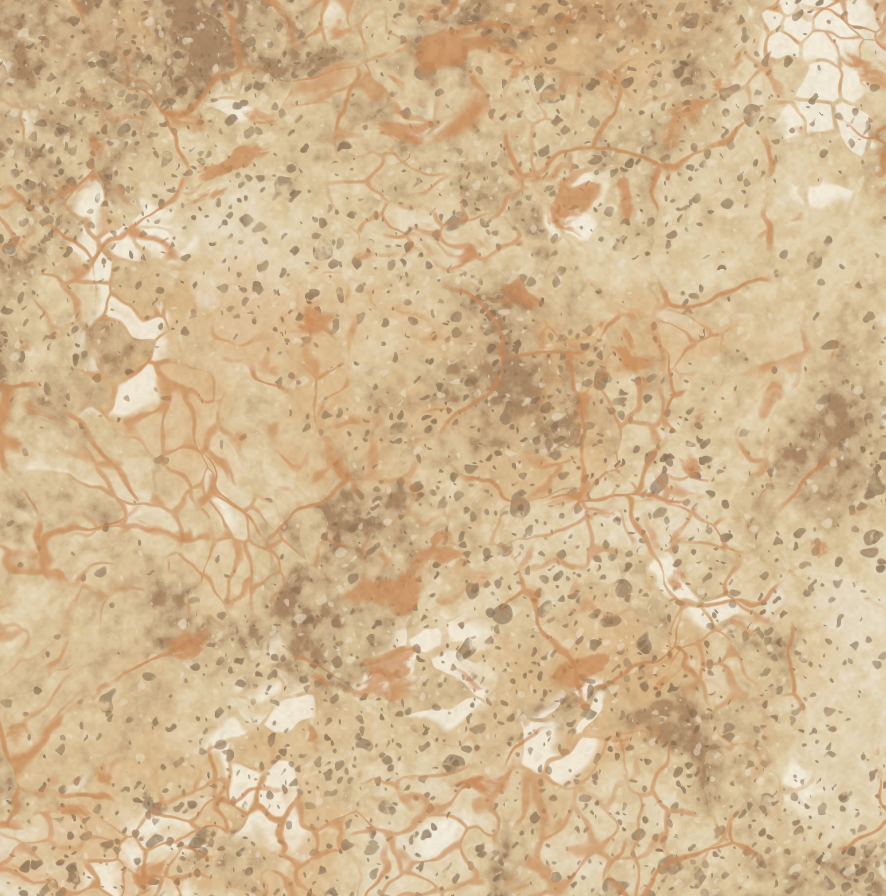
This texture is drawn by a WebGL 1 fragment shader. Its source:

```glsl
precision highp float;
// Warm beige brecciated marble with pores, rusty veins and chalky chips.
uniform vec2 u_resolution;

const vec3 BROWN = vec3(0.66, 0.53, 0.40);
const vec3 TAN   = vec3(0.79, 0.69, 0.54);
const vec3 SAND  = vec3(0.85, 0.76, 0.60);
const vec3 CREAM = vec3(0.88, 0.81, 0.67);
const vec3 PALE  = vec3(0.90, 0.85, 0.75);
const vec3 RUST  = vec3(0.78, 0.54, 0.35);
const vec3 OCHRE = vec3(0.84, 0.67, 0.47);
const vec3 PORE  = vec3(0.53, 0.43, 0.33);
const vec3 CHALK = vec3(0.96, 0.94, 0.88);
const float CLOUD_SCALE = 3.2;
const float STONE_SCALE = 7.0;
const float CHIP_SCALE = 22.0;
const float PORE_SCALE = 75.0;
const float VEIN_WIDTH = 0.0022;

float hash(vec2 p) {
  vec3 q = fract(vec3(p.xyx) * 0.1031);
  q += dot(q, q.yzx + 33.33);
  return fract((q.x + q.y) * q.z);
}

vec2 hash2(vec2 p) {
  return vec2(hash(p), hash(p + 57.3));
}

float noise(vec2 p) {
  vec2 i = floor(p), f = fract(p);
  f = f * f * (3.0 - 2.0 * f);
  return mix(mix(hash(i), hash(i + vec2(1, 0)), f.x),
             mix(hash(i + vec2(0, 1)), hash(i + vec2(1, 1)), f.x), f.y);
}

float fbm(vec2 p) {
  float sum = 0.0, gain = 0.5;
  for (int k = 0; k < 5; k++) {
    sum += gain * noise(p);
    p = mat2(1.6, 1.2, -1.2, 1.6) * p + 17.7;
    gain *= 0.5;
  }
  return sum / 0.97;
}

// x: distance-like gap to the cell border, y: random value of the cell
vec2 cells(vec2 p) {
  vec2 base = floor(p);
  float near = 9.0, second = 9.0, id = 0.0;
  for (int y = -1; y <= 1; y++) for (int x = -1; x <= 1; x++) {
    vec2 c = base + vec2(x, y);
    float d = length(c + hash2(c) - p);
    if (d < near) { second = near; near = d; id = hash(c + 91.7); }
    else second = min(second, d);
  }
  return vec2(0.5 * (second - near), id);
}

// Scattered irregular grains; density is the share of cells that hold one
float grains(vec2 p, float scale, float density) {
  float edge = scale / u_resolution.y;
  p = p * scale + 0.5 * (noise(p * scale * 1.7) - 0.5);
  vec2 base = floor(p);
  float cover = 0.0;
  for (int y = -1; y <= 1; y++) for (int x = -1; x <= 1; x++) {
    vec2 c = base + vec2(x, y);
    vec2 d = c + hash2(c + 11.0) - p;
    d.x *= mix(0.7, 1.5, hash(c + 23.0));
    float radius = mix(0.12, 0.42, pow(hash(c + 37.0), 2.0));
    float present = step(hash(c + 71.0), density);
    cover = max(cover, present * (1.0 - smoothstep(radius - edge, radius + edge, length(d))));
  }
  return cover;
}

float vein(float gap, float scale, float width) {
  float d = gap / scale;
  return 1.0 - smoothstep(width * 0.3, width + 1.0 / u_resolution.y, d);
}

vec3 stoneRamp(float t) {
  vec3 c = mix(BROWN, TAN, smoothstep(0.08, 0.30, t));
  c = mix(c, SAND, smoothstep(0.28, 0.46, t));
  c = mix(c, CREAM, smoothstep(0.46, 0.64, t));
  return mix(c, PALE, smoothstep(0.64, 0.86, t));
}

void main() {
  vec2 p = gl_FragCoord.xy / u_resolution.y;
  float low = 1.0 - smoothstep(0.2, 0.8, p.y);
  vec2 warp = vec2(fbm(p * 5.0 + 3.1), fbm(p * 5.0 + 41.3)) - 0.5;
  vec2 crumple = vec2(noise(p * 38.0), noise(p * 38.0 + 19.0)) - 0.5;
  vec2 q = p + 0.16 * warp + 0.014 * crumple;

  // Cloudy ground, tinted stone by stone
  vec2 stone = cells(q * STONE_SCALE + 5.0);
  vec2 chip = cells((q + 0.006 * crumple) * CHIP_SCALE);
  float cloud = fbm(q * CLOUD_SCALE + 8.0);
  float mottle = fbm(p * 16.0 + 5.0 * warp);
  float grit = fbm(p * 85.0);
  float broken = smoothstep(0.48, 0.64, fbm(p * 4.0 + 63.0) + 0.08 * low);
  float tone = 0.53 + 1.0 * (cloud - 0.5) + 0.65 * (mottle - 0.5) + 0.55 * (grit - 0.5);
  tone += 0.13 * (stone.y - 0.5) + 0.16 * broken * (chip.y - 0.5);
  float shade = smoothstep(0.54, 0.70, fbm(q * 3.6 + 27.0));
  tone -= 0.24 * shade;
  vec3 color = stoneRamp(tone);

  // Ochre stains
  float stain = smoothstep(0.50, 0.72, fbm(q * 5.0 + 112.0) + 0.04 * low);
  color = mix(color, OCHRE, 0.55 * stain * smoothstep(0.25, 0.6, mottle));

  // Chalky chips in a few broken pockets
  float pocket = smoothstep(0.64, 0.72, fbm(q * 6.5 + 151.0) + 0.04 * low);
  float chalk = pocket * smoothstep(0.03, 0.10, chip.x) * step(0.3, chip.y);
  color = mix(color, CHALK, 0.8 * chalk);

  // Pores and pale flecks gather in porous areas
  float porous = smoothstep(0.38, 0.66, fbm(p * 4.5 + 201.0) + 0.1 * shade);
  float pores = grains(p, PORE_SCALE, 0.08 + 0.48 * porous);
  float pits = grains(p + 7.0, PORE_SCALE * 0.45, 0.02 + 0.15 * porous);
  float flecks = grains(p + 13.0, PORE_SCALE * 1.1, 0.05 + 0.25 * porous);
  color = mix(color, PALE, 0.6 * flecks);
  color = mix(color, PORE, (0.35 + 0.45 * noise(p * 60.0)) * pores);
  color = mix(color, PORE, 0.6 * pits * smoothstep(0.25, 0.6, grit));

  // Interrupted veins: long ones around stones, a fine net in broken areas
  float gaps = smoothstep(0.47, 0.62, fbm(p * 11.0 + 77.0) + 0.04 * low);
  float swell = 0.5 + 1.5 * noise(p * 30.0 + 9.0);
  float longVein = vein(stone.x, STONE_SCALE, VEIN_WIDTH * swell) * gaps;
  float netVein = vein(chip.x, CHIP_SCALE, VEIN_WIDTH * swell) * broken * smoothstep(0.40, 0.58, mottle);
  color = mix(color, RUST, 0.75 * max(longVein, 0.8 * netVein));

  // Small rusty smears and surface grain
  float smear = smoothstep(0.68, 0.78, fbm(q * vec2(16.0, 24.0) + 33.0));
  color = mix(color, RUST, 0.7 * smear);
  color += 0.035 * (noise(p * 230.0) - 0.5);
  gl_FragColor = vec4(clamp(color, 0.0, 1.0), 1.0);
}
```
